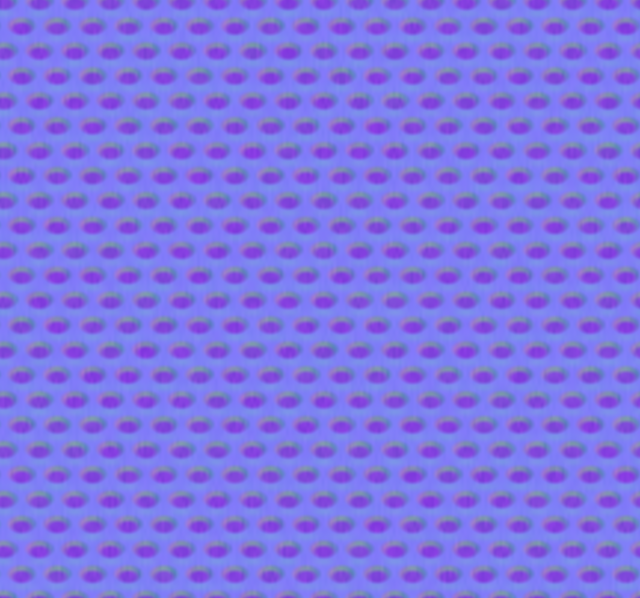
Give the GLSL for this texture map, as a WebGL 1 fragment shader.

```glsl
precision highp float;

uniform vec2 u_resolution;

// Layout: whole repeats, alternate rows shifted by half a column
const vec2 REPEATS = vec2(18.0, 24.0);
const vec2 FIRST_DIMPLE = vec2(0.11, 0.05);

// Shapes, in columns across and rows up from the dimple middle
const vec2 BOWL_RADIUS = vec2(0.40, 0.37);
const vec2 CORE_RADIUS = vec2(0.30, 0.26);
const vec2 CORE_CENTER = vec2(0.0, -0.10);
const vec2 LIP_RADIUS = vec2(0.32, 0.17);
const vec2 LIP_CENTER = vec2(0.0, -0.49);

// Colours
const vec3 FLAT_COLOR = vec3(0.50, 0.485, 0.975);
const vec3 LIP_COLOR = vec3(0.49, 0.565, 0.915);
const vec3 CORE_COLOR = vec3(0.505, 0.265, 0.865);
const vec3 RIM_LEFT = vec3(0.61, 0.47, 0.79);
const vec3 RIM_TOP = vec3(0.50, 0.575, 0.69);
const vec3 RIM_RIGHT = vec3(0.37, 0.49, 0.75);

// Wear
const vec2 STREAK_CELLS = vec2(216.0, 72.0);
const vec2 MOTTLE_CELLS = vec2(36.0, 48.0);
const float STREAK_AMOUNT = 0.06;
const float MOTTLE_AMOUNT = 0.035;
const float DIMPLE_VARIATION = 0.05;

float hash(vec2 p) {
  vec3 q = fract(vec3(p.xyx) * 0.1031);
  q += dot(q, q.yzx + 33.33);
  return fract((q.x + q.y) * q.z);
}

// Value noise that wraps after one whole canvas
float wrappedNoise(vec2 uv, vec2 cells) {
  vec2 p = uv * cells;
  vec2 i = floor(p);
  vec2 f = fract(p);
  f = f * f * (3.0 - 2.0 * f);
  vec2 a = mod(i, cells);
  vec2 b = mod(i + 1.0, cells);
  return mix(mix(hash(a), hash(vec2(b.x, a.y)), f.x),
             mix(hash(vec2(a.x, b.y)), hash(b), f.x), f.y);
}

float softEllipse(vec2 p, vec2 radius, float inner, float outer) {
  return 1.0 - smoothstep(inner, outer, length(p / radius));
}

// Pink on the left, grey-green on top, teal on the right
vec3 rimColor(vec2 p) {
  float side = clamp(p.x / BOWL_RADIUS.x, -1.0, 1.0);
  vec3 sideColor = side < 0.0 ? RIM_LEFT : RIM_RIGHT;
  return mix(RIM_TOP, sideColor, smoothstep(0.0, 0.9, abs(side)));
}

void main() {
  vec2 uv = gl_FragCoord.xy / u_resolution;
  vec2 grid = vec2(uv.x, 1.0 - uv.y) * REPEATS - FIRST_DIMPLE;
  float nearestRow = floor(grid.y + 0.5);

  float lip = 0.0;
  float bowl = 0.0;
  float core = 0.0;
  float variation = 0.0;
  vec3 rim = RIM_TOP;

  // Nearest dimple of this row and of the rows above and below
  for (int k = -1; k <= 1; k++) {
    float row = nearestRow + float(k);
    float x = grid.x - 0.5 * mod(row, 2.0);
    float column = floor(x + 0.5);
    vec2 p = vec2(x - column, row - grid.y);

    vec2 lipOffset = (p - LIP_CENTER) / LIP_RADIUS;
    lip += exp(-dot(lipOffset, lipOffset));

    float upper = smoothstep(-0.38, 0.02, p.y);
    float bowlHere = softEllipse(p, BOWL_RADIUS, 0.68, 1.22) * upper;
    if (bowlHere > bowl) {
      bowl = bowlHere;
      rim = rimColor(p);
    }

    float coreHere = softEllipse(p - CORE_CENTER, CORE_RADIUS, 0.5, 1.3);
    core = max(core, coreHere);
    float id = hash(mod(vec2(column, row), REPEATS) + 7.0);
    variation += (id - 0.5) * max(bowlHere, coreHere);
  }

  // Layers from the flat surface into the dimple
  vec3 color = mix(FLAT_COLOR, LIP_COLOR, min(lip, 1.0));
  color = mix(color, rim, bowl);
  color = mix(color, CORE_COLOR, core);
  color += variation * DIMPLE_VARIATION * vec3(-0.5, 1.0, -0.7);

  // Fine upright streaks, strongest in the dimples, and broad mottling
  float streak = wrappedNoise(uv, STREAK_CELLS) - 0.5;
  float mottle = wrappedNoise(uv, MOTTLE_CELLS) - 0.5;
  float wear = 0.45 + 0.55 * max(bowl, core);
  color += streak * STREAK_AMOUNT * wear * vec3(1.0, 0.5, 0.6);
  color += mottle * MOTTLE_AMOUNT * vec3(-0.5, 1.0, -0.3);

  gl_FragColor = vec4(clamp(color, 0.0, 1.0), 1.0);
}
```
